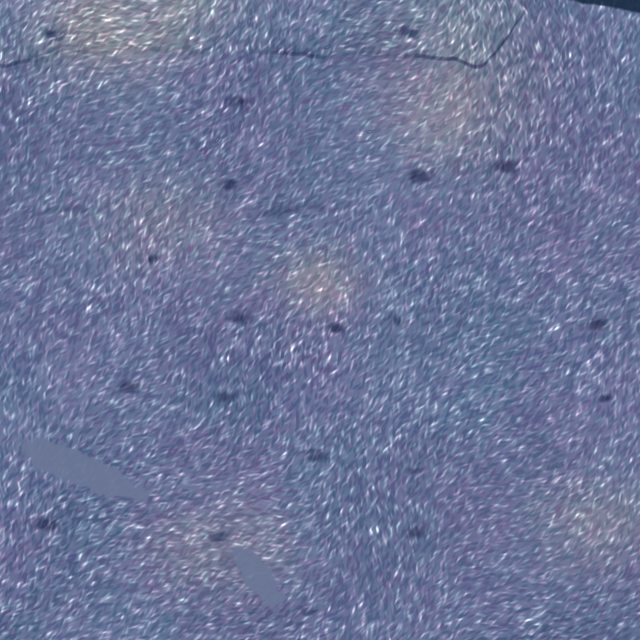
Give the GLSL for this texture, as a WebGL 2 fragment shader.

```glsl
#version 300 es
precision highp float;

uniform vec2 u_resolution;
out vec4 outColor;

const vec3 BASE_BLUE = vec3(0.408, 0.449, 0.594);
const vec3 SAND = vec3(0.575, 0.565, 0.620);
const vec3 FLAT_BLUE = vec3(0.420, 0.465, 0.590);
const vec3 SMUDGE = vec3(0.205, 0.235, 0.370);
const vec3 CRACK = vec3(0.100, 0.170, 0.260);
const vec3 LIGHT_TINT = vec3(1.0, 0.97, 0.85);
const vec3 HUE_SHIFT = vec3(0.030, -0.012, 0.004);

const float GRAIN_CELLS = 100.0;
const int GRAIN_LAYERS = 3;
const vec2 GRAIN_SIZE = vec2(1.0, 0.34);   // half length and width in cells
const float GRAIN_ANGLE = 0.95;
const float GRAIN_CONTRAST = 0.135;
const float GRAIN_SPARKLE = 0.055;
const int SAND_PATCHES = 9;
const vec2 SMUDGE_CELLS = vec2(7.0, 9.0);
const float SMUDGE_RARITY = 0.70;
const float RIDGE_HEIGHT = 0.912;

vec3 hash3(vec2 p) {
    vec3 q = fract(p.xyx * vec3(0.1031, 0.1030, 0.0973));
    q += dot(q, q.yxz + 33.33);
    return fract((q.xxy + q.yzz) * q.zyx);
}

float noise(vec2 p) {
    vec2 i = floor(p), f = fract(p);
    f = f * f * (3.0 - 2.0 * f);
    float low = mix(hash3(i).x, hash3(i + vec2(1, 0)).x, f.x);
    float high = mix(hash3(i + vec2(0, 1)).x, hash3(i + vec2(1, 1)).x, f.x);
    return mix(low, high, f.y);
}

float fbm(vec2 p) {
    return 0.55 * noise(p) + 0.30 * noise(p * 2.1 + 17.0) + 0.15 * noise(p * 4.3 + 41.0);
}

vec2 rotate(vec2 p, float angle) {
    float c = cos(angle), s = sin(angle);
    return vec2(c * p.x + s * p.y, c * p.y - s * p.x);
}

// Overlapping light and dark slivers: x is tone, y is hue
vec2 grains(vec2 uv) {
    vec2 p = uv * GRAIN_CELLS, cell = floor(p), sum = vec2(0.0);
    float drift = 1.5 * (noise(uv * 5.0 + 3.0) - 0.5);
    for (int layer = 0; layer < GRAIN_LAYERS; layer++)
    for (int y = -1; y <= 1; y++)
    for (int x = -1; x <= 1; x++) {
        vec2 id = cell + vec2(x, y);
        vec3 h = hash3(id + 137.0 * float(layer) + 11.0);
        vec3 k = hash3(id + 71.0 * float(layer) + 403.0);
        float angle = GRAIN_ANGLE + drift + 1.1 * (h.z - 0.5);
        vec2 q = rotate(p - id - h.xy, angle) / GRAIN_SIZE;
        float body = max(0.0, 1.0 - dot(q, q));
        sum += body * body * (2.0 * k.xy - 1.0);
    }
    return sum;
}

// Soft pale blotches, more common near the top
float sandPatches(vec2 uv) {
    float cover = 0.0;
    for (int i = 0; i < SAND_PATCHES; i++) {
        vec3 h = hash3(vec2(float(i) * 7.0 + 2.0, 19.0));
        vec2 centre = vec2(h.x, 1.0 - 0.95 * h.y * h.y);
        vec2 d = (uv - centre) / (mix(0.06, 0.13, h.z) * vec2(1.15, 0.85));
        cover += mix(0.75, 0.35, h.z) * exp(-dot(d, d));
    }
    return min(cover, 0.85) * (0.6 + 0.8 * fbm(uv * 14.0));
}

float smudges(vec2 uv, float ragged) {
    vec2 p = uv * SMUDGE_CELLS;
    vec3 h = hash3(floor(p) + 57.0);
    vec2 d = (fract(p) - 0.3 - 0.4 * h.xy) / mix(vec2(0.10, 0.09), vec2(0.24, 0.14), h.y);
    float spot = 1.0 - smoothstep(0.2, 1.0, length(d) + 0.9 * (ragged - 0.5));
    return spot * step(SMUDGE_RARITY, h.z) * mix(0.45, 0.9, h.x);
}

// Slanted smooth lenses in the lower left
float flatPatches(vec2 uv, float ragged) {
    float cover = 0.0;
    for (int i = 0; i < 2; i++) {
        float t = float(i);
        vec2 d = rotate(uv - mix(vec2(0.13, 0.265), vec2(0.40, 0.10), t), mix(-0.36, -0.95, t));
        d /= mix(vec2(0.13, 0.024), vec2(0.060, 0.022), t);
        cover = max(cover, 1.0 - smoothstep(0.8, 1.05, length(d) + 0.9 * (ragged - 0.5)));
    }
    return cover;
}

void main() {
    vec2 uv = gl_FragCoord.xy / u_resolution;
    float ragged = fbm(uv * 45.0);
    vec2 grain = grains(uv);

    // Raised bank along the top
    float ridge = RIDGE_HEIGHT + 0.035 * (noise(vec2(uv.x * 5.0, 8.0)) - 0.5)
        + 0.016 * (fbm(vec2(uv.x * 24.0, 5.0)) - 0.5) + 0.12 * smoothstep(0.74, 0.86, uv.x);
    float rise = uv.y - ridge;
    float bank = smoothstep(-0.002, 0.004, rise);
    float crease = (1.0 - smoothstep(0.001, 0.005, abs(rise))) * smoothstep(0.25, 0.6, noise(uv * 13.0));
    float shade = bank * exp(-max(rise, 0.0) / 0.018) * noise(uv * 11.0 + 4.0);

    // Ground colour
    vec3 color = BASE_BLUE + 0.07 * (fbm(uv * 5.0 + 9.0) - 0.5);
    color += HUE_SHIFT * 2.0 * (fbm(uv * 8.0 + 60.0) - 0.5);
    color = mix(color, SAND, sandPatches(uv));
    color += bank * vec3(0.020, 0.032, 0.018) - 0.09 * shade;

    // Dark marks and a faint level streak
    float streak = exp(-pow((uv.y - 0.67 - 0.02 * (noise(uv * 6.0) - 0.5)) / 0.007, 2.0));
    streak *= 0.5 * smoothstep(0.45, 0.8, noise(vec2(uv.x * 9.0, 31.0))) * ragged;
    float dark = max(smudges(uv, ragged), max(streak, 0.6 * crease));
    color = mix(color, SMUDGE, dark);

    // Grain relief
    float smoothArea = flatPatches(uv, ragged);
    float tone = GRAIN_CONTRAST * grain.x + GRAIN_SPARKLE * (grain.x * grain.x - 0.2);
    tone *= (1.0 + 0.25 * bank) * (1.0 - 0.4 * dark) * mix(0.8, 1.2, noise(uv * 9.0 + 25.0));
    color += LIGHT_TINT * tone + HUE_SHIFT * grain.y;
    color = mix(color, FLAT_BLUE, 0.93 * smoothArea);

    // Dark edge in the top right corner
    float edge = uv.y - 1.0 + 0.16 * (uv.x - 0.89) - 0.006 * (ragged - 0.5);
    float corner = smoothstep(-0.004, 0.002, edge) * smoothstep(0.87, 0.91, uv.x);
    color = mix(color, CRACK, 0.9 * corner);

    outColor = vec4(clamp(color, 0.0, 1.0), 1.0);
}
```
